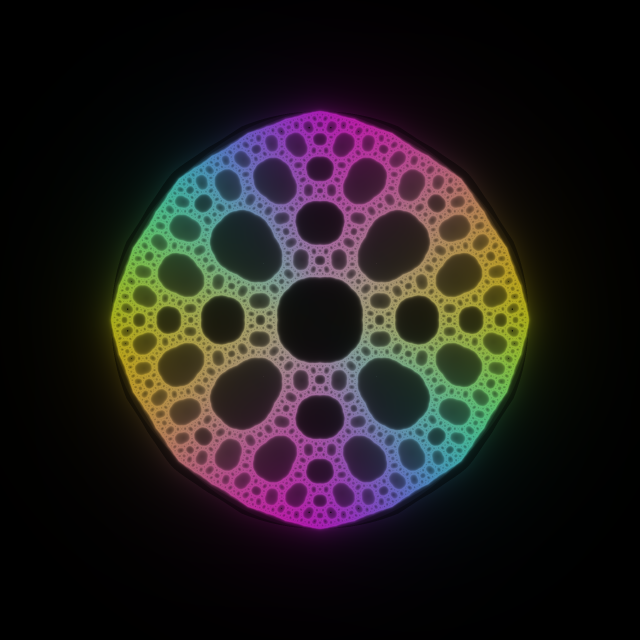
Give the GLSL for this background, as a WebGL 2 fragment shader.

```glsl
#version 300 es
precision highp float;
// Lacework rational Julia set of z^2 + k / z^2, tinted by angle on black.
uniform vec2 u_resolution;
out vec4 outColor;

const float VIEW_HEIGHT = 3.2;
const float POLE_STRENGTH = -0.05;
const float RIM_RADIUS = 1.044;
const int MAX_STEPS = 40;
const int SAMPLES = 3;

vec2 complexSquare(vec2 z) {
    return vec2(z.x * z.x - z.y * z.y, 2.0 * z.x * z.y);
}

// Returns the level of the hole around z and the distance to its edge
vec2 holeLevelAndDistance(vec2 z, float pole) {
    float steps = 0.0, level = 0.0, stretch = 1.0;
    for (int i = 0; i < MAX_STEPS; i++) {
        float sizeSquared = dot(z, z);
        if (sizeSquared > 1e4) break;
        steps += 1.0;
        if (sizeSquared < RIM_RADIUS * RIM_RADIUS) level = steps;
        vec2 square = complexSquare(z);
        vec2 inverse = pole * vec2(square.x, -square.y) / max(dot(square, square), 1e-16);
        stretch *= 2.0 * length(square - inverse) / max(sqrt(sizeSquared), 1e-4);
        z = square + inverse;
    }
    // Potential measured from the step where the orbit leaves its hole
    float size = max(length(z), 1.0);
    float doubling = exp2(steps - level + 1.0);
    float potential = log(size) / doubling;
    float edgeDistance = sinh(potential) * size * doubling / max(stretch, 1e-6);
    return vec2(level, edgeDistance);
}

// Yellow, rose, magenta and cyan around half a turn, grey at the center
vec3 angularTint(vec2 p) {
    float radius = length(p);
    vec2 turn = complexSquare(p / max(radius, 1e-4));
    float secondHarmonic = turn.x * turn.x - turn.y * turn.y;
    vec3 hue = vec3(0.58, 0.475, 0.48)
             + vec3(0.0, 0.30, -0.31) * turn.x
             + vec3(0.25, -0.13, -0.13) * turn.y
             + vec3(0.10, -0.07, -0.07) * secondHarmonic;
    vec3 grey = vec3(0.62, 0.61, 0.59);
    return mix(grey, hue, 0.97 * min(radius / RIM_RADIUS, 1.0));
}

// Flat fill for each hole, brighter for deeper levels, with a thin bright rim
float laceBrightness(float level, float edge) {
    float fill = 0.06 + 0.55 * (1.0 - exp(-0.04 * level * level));
    float rim = 0.85 * exp(-edge / 0.005) + 0.13 * exp(-edge / 0.03);
    return mix(fill, 1.0, rim);
}

// Halo outside the disc: a thin bright rim, a close glow and a long faint tail
float haloBrightness(float edge) {
    return 0.45 * exp(-edge / 0.006) + 0.22 * exp(-edge / 0.06) + 0.12 * exp(-edge / 0.28);
}

vec3 shade(vec2 p) {
    vec2 hole = holeLevelAndDistance(p, POLE_STRENGTH);
    bool outside = hole.x < 0.5 || (length(p) > 0.96 && hole.y > 0.05);
    float brightness = outside ? haloBrightness(hole.y) : laceBrightness(hole.x, hole.y);
    return angularTint(p) * brightness;
}

void main() {
    float unit = VIEW_HEIGHT / min(u_resolution.x, u_resolution.y);
    vec3 color = vec3(0.0);
    // Supersample the fine edges
    for (int j = 0; j < SAMPLES; j++) {
        for (int i = 0; i < SAMPLES; i++) {
            vec2 offset = (vec2(i, j) + 0.5) / float(SAMPLES) - 0.5;
            vec2 p = (gl_FragCoord.xy + offset - 0.5 * u_resolution) * unit;
            color += shade(p);
        }
    }
    outColor = vec4(color / float(SAMPLES * SAMPLES), 1.0);
}
```
